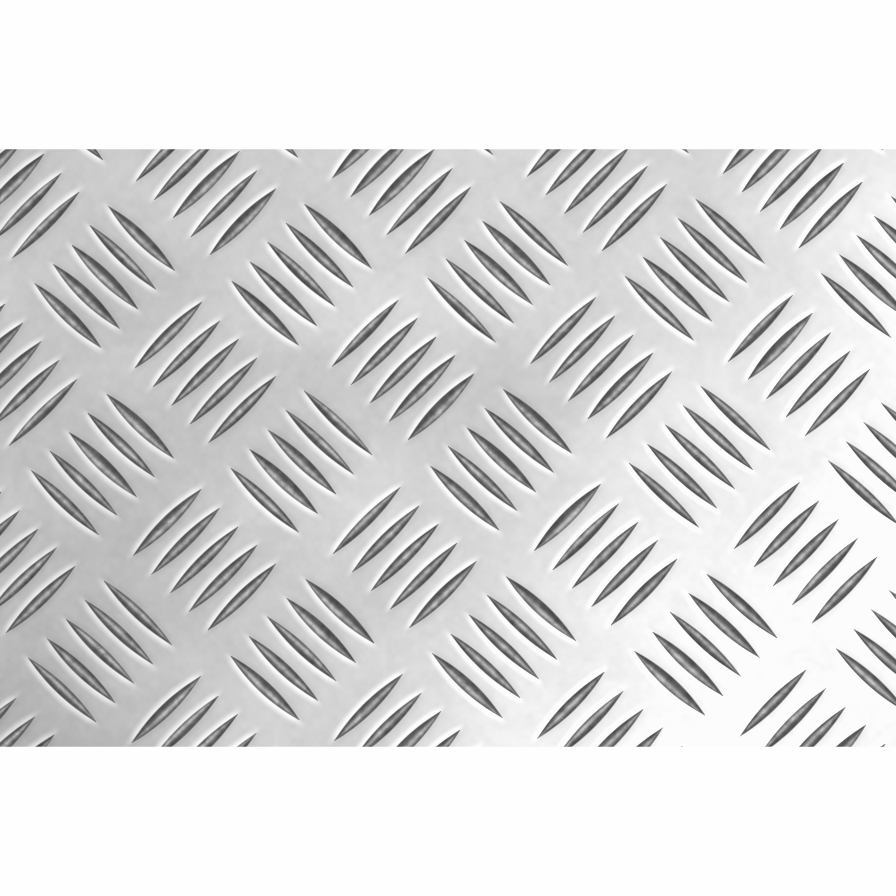
Write a Shadertoy shader that draws this texture.

```glsl
const vec2 PERIOD = vec2(0.2210, 0.2092);   // lattice of one bar group
const vec2 RISING_CENTER = vec2(0.450, 0.587);
const vec2 FALLING_CENTER = vec2(0.5575, 0.486);
const float BAR_SPACING = 0.0295;
const float BAR_HALF_LENGTH = 0.0525;
const float BAR_HALF_WIDTH = 0.0062;
const float PLATE_HALF_HEIGHT = 1.0 / 3.0;
const vec3 PAPER = vec3(0.995);

float hash(vec2 p) {
    vec3 q = fract(vec3(p.xyx) * 0.1031);
    q += dot(q, q.yzx + 33.33);
    return fract((q.x + q.y) * q.z);
}

float noise(vec2 p) {
    vec2 i = floor(p), f = fract(p);
    f = f * f * (3.0 - 2.0 * f);
    return mix(mix(hash(i), hash(i + vec2(1, 0)), f.x),
               mix(hash(i + vec2(0, 1)), hash(i + vec2(1, 1)), f.x), f.y);
}

float fbm(vec2 p) {
    float sum = 0.0, amplitude = 0.5;
    for (int i = 0; i < 4; i++) {
        sum += amplitude * noise(p);
        p = p * 2.03 + 17.1;
        amplitude *= 0.5;
    }
    return sum;
}

// Bare metal: soft left-to-right light, clouding and fine grain
float plateShade(vec2 uv) {
    float glow = smoothstep(0.5, 1.0, uv.x - 0.6 * (uv.y - 0.5));
    float shade = 0.765 + 0.06 * smoothstep(0.0, 0.55, uv.x) + 0.17 * glow;
    shade -= 0.09 * smoothstep(0.32, 0.0, length(uv - vec2(0.0, 0.17)));
    shade += 0.13 * (fbm(uv * vec2(7.0, 9.0)) - 0.47);
    return shade + 0.05 * (fbm(uv * 110.0) - 0.47);
}

// Ridge interior: dark rims around a worn grey core; t runs -1..1 across
float ridgeShade(float t, float u, float seed, vec2 uv) {
    float side = mix(-0.4, 0.4, seed);
    float core = exp(-pow((t - side) / 0.48, 2.0)) * (1.0 - pow(abs(u), 3.0));
    float wear = fbm(uv * 150.0 + seed * 40.0);
    return mix(0.25 + 0.16 * wear, 0.5 + 0.38 * wear, core);
}

// Draws a lattice of five-bar groups; litSide picks the bright flank
float stampBars(float shade, vec2 uv, vec2 p, float angle, float litSide, float pixel) {
    vec2 cell = floor(p / PERIOD + 0.5);
    vec2 local = p - cell * PERIOD;
    vec2 along = vec2(cos(angle), sin(angle));
    vec2 across = vec2(along.y, -along.x);
    float x = dot(local, along), y = dot(local, across);

    float bar = clamp(round(y / BAR_SPACING), -2.0, 2.0);
    float seed = hash(cell * 7.3 + vec2(bar + 31.0, angle * 5.0 + 47.0));
    float v = y - bar * BAR_SPACING;
    float u = (x - 0.0015 * (seed - 0.5)) / BAR_HALF_LENGTH;
    float width = BAR_HALF_WIDTH * mix(0.88, 1.12, seed) * max(1.0 - u * u, 0.0);
    float d = abs(v) - width;

    // Pressed slopes: bright flank, faint shadow opposite
    float flank = smoothstep(0.009, 0.0, d) * smoothstep(1.22, 0.8, abs(u));
    float lit = smoothstep(-0.003, 0.003, v * litSide);
    shade += flank * mix(-0.04, 0.19, lit);

    // Lens-shaped ridge with pointed ends
    float t = clamp(v / max(width, 0.0004), -1.0, 1.0);
    float coverage = smoothstep(pixel, -pixel, d) * step(abs(u), 1.0);
    return mix(shade, ridgeShade(t, u, seed, uv), coverage);
}

// Slight camera lean across the plate
vec2 leanPlate(vec2 uv) {
    return uv + vec2(0.06 * (uv.x - 0.3) * (uv.y - 0.587),
                     -0.012 * (uv.x - 0.45));
}

void mainImage(out vec4 fragColor, in vec2 fragCoord) {
    vec2 uv = fragCoord / iResolution.y;
    float pixel = 1.0 / iResolution.y;
    vec2 p = leanPlate(uv);

    float shade = plateShade(uv);
    shade = stampBars(shade, uv, p - RISING_CENTER, radians(44.5), -1.0, pixel);
    shade = stampBars(shade, uv, p - FALLING_CENTER, radians(-44.0), 1.0, pixel);

    // Blank bands above and below the plate
    float edge = abs(uv.y - 0.5) - PLATE_HALF_HEIGHT;
    float plate = smoothstep(0.5 * pixel, -0.5 * pixel, edge);
    vec3 color = mix(PAPER, vec3(clamp(shade, 0.0, 0.99)), plate);
    fragColor = vec4(color, 1.0);
}
```
